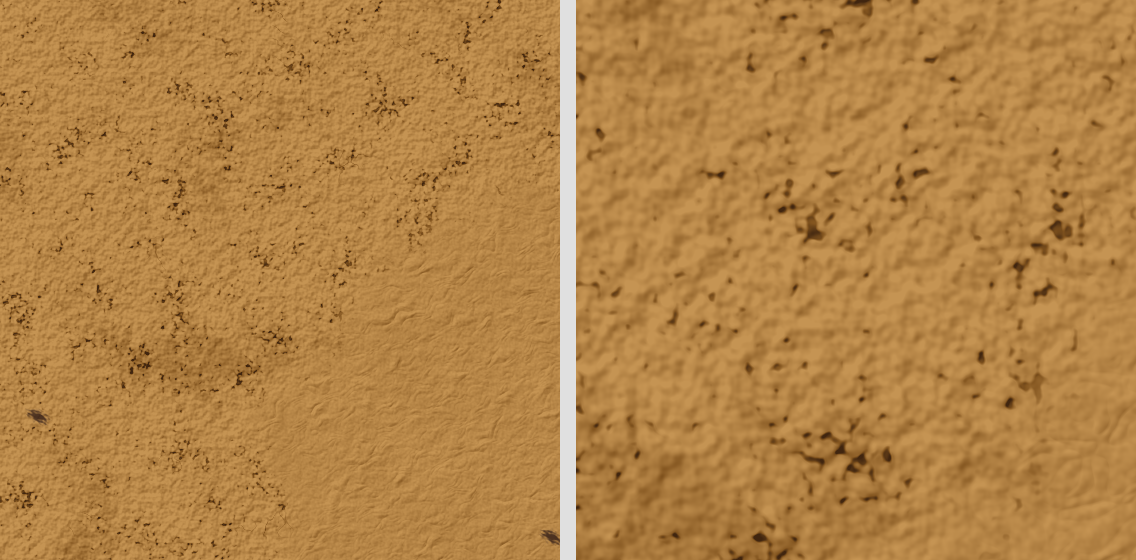
Left: the whole. Right: its middle third, enlarged.
This texture is drawn by a Shadertoy shader. Its source:

```glsl
const vec3 SAND_LIGHT = vec3(0.745, 0.553, 0.302);
const vec3 SAND_DARK = vec3(0.51, 0.33, 0.12);
const vec3 PIT_COLOR = vec3(0.25, 0.145, 0.06);
const vec3 BURR_COLOR = vec3(0.23, 0.14, 0.10);
const vec2 LIGHT_DIR = vec2(-0.6, 0.8);
const float LIGHT_STEP = 0.002;
const float BASE_TONE = 0.95;
const float RELIEF = 2.3;
const float HIGHLIGHT = 0.65;
const float PIT_LEVEL = 0.30;
const float PIT_SOFTNESS = 0.34;
const float PIT_DEPTH = 1.0;
const float HALO_DEPTH = 0.22;
const float STAIN_DEPTH = 0.38;
const vec2 CRUST_CENTER = vec2(0.98, 0.15);
const float CRUST_RADIUS = 0.48;
const float CRUST_TILT = 0.42;

vec2 hash2(vec2 p) {
    vec3 q = fract(p.xyx * vec3(0.1031, 0.1030, 0.0973));
    q += dot(q, q.yzx + 33.33);
    return fract((q.xx + q.yz) * q.zy);
}

vec2 latticeGradient(vec2 cell) {
    float angle = 6.2832 * hash2(cell + 71.0).x;
    return vec2(cos(angle), sin(angle));
}

// Gradient noise, roughly -0.7 to 0.7
float noise(vec2 p) {
    vec2 i = floor(p), f = fract(p);
    vec2 u = f * f * f * (f * (f * 6.0 - 15.0) + 10.0);
    vec2 e = vec2(1.0, 0.0);
    float a = dot(latticeGradient(i), f);
    float b = dot(latticeGradient(i + e.xy), f - e.xy);
    float c = dot(latticeGradient(i + e.yx), f - e.yx);
    float d = dot(latticeGradient(i + e.xx), f - e.xx);
    return mix(mix(a, b, u.x), mix(c, d, u.x), u.y);
}

mat2 rotation(float angle) {
    float c = cos(angle), s = sin(angle);
    return mat2(c, -s, s, c);
}

// Area of wrinkled crust without pits
float crustMask(vec2 p) {
    float d = length(p - CRUST_CENTER) + 0.10 * noise(p * 6.0) + 0.05 * noise(p * 17.0);
    return smoothstep(CRUST_RADIUS + 0.05, CRUST_RADIUS - 0.05, d);
}

// Ragged field, high inside small holes gathered in clumps
float pitField(vec2 p) {
    float grain = 0.7 * noise(p * 88.0 + 5.0) + 0.55 * noise(p * 180.0 + 40.0);
    float clump = noise(p * 14.0 + 9.0) + 0.5 * noise(p * 33.0 + 3.0);
    return grain + 0.6 * clump;
}

float pits(float field) {
    return smoothstep(PIT_LEVEL, PIT_LEVEL + PIT_SOFTNESS, field);
}

float looseHeight(vec2 p) {
    return 0.4 * noise(p * 28.0) + 0.7 * noise(p * 62.0 + 17.0)
         + 0.36 * noise(p * 145.0 + 31.0) - 0.10 * pits(pitField(p));
}

// Slanted creases of uneven depth, bent by coarser noise
float crustHeight(vec2 p) {
    vec2 q = rotation(CRUST_TILT) * p;
    q += 0.014 * vec2(noise(p * 34.0 + 8.0), noise(p * 34.0 + 50.0));
    float crease = abs(noise(q * vec2(27.0, 46.0) + 12.0));
    float fine = abs(noise(q * vec2(60.0, 95.0) + 60.0));
    float depth = smoothstep(-0.25, 0.4, noise(p * 24.0 + 19.0));
    return 1.3 * depth * sqrt(crease * crease + 0.0006) + 0.32 * fine
         + 0.45 * noise(p * 50.0 + 90.0) + 0.16 * noise(p * 140.0);
}

float height(vec2 p, float crust) {
    return mix(looseHeight(p), crustHeight(p), crust);
}

// Fine broken lines in a few places
float cracks(vec2 p) {
    float line = abs(noise(p * 38.0 + 22.0) + 0.3 * noise(p * 95.0));
    return smoothstep(0.07, 0.01, line) * smoothstep(0.36, 0.55, noise(p * 9.0 + 35.0));
}

// Frayed dark seed with a tilted oval body
float burr(vec2 p, vec2 center) {
    vec2 q = rotation(-0.5) * (p - center);
    float d = length(q * vec2(0.65, 1.2));
    d += 0.009 * noise(q * vec2(90.0, 260.0)) + 0.004 * noise(p * 170.0);
    return smoothstep(0.016, 0.004, d);
}

void mainImage(out vec4 fragColor, in vec2 fragCoord) {
    vec2 p = fragCoord / iResolution.xy;
    float crust = crustMask(p);
    float loose = 1.0 - crust;

    // Relief lit from the upper left, with muted highlights
    float shade = RELIEF * (height(p, crust) - height(p + LIGHT_STEP * LIGHT_DIR, crust));
    shade *= shade > 0.0 ? HIGHLIGHT : 1.0;
    float tone = BASE_TONE + shade - 0.08 * crust;

    // Broad mottled stains and fine grain
    float stain = noise(p * 5.0 + 2.7) + 0.4 * noise(p * 19.0) + 0.4 * noise(p * 75.0);
    tone -= STAIN_DEPTH * loose * smoothstep(0.18, 0.75, stain);
    tone += 0.16 * noise(p * 230.0) + 0.10 * noise(p * 9.0 + 77.0);

    // Holes with soft halos, and cracks
    float field = pitField(p);
    tone -= HALO_DEPTH * loose * smoothstep(PIT_LEVEL - 0.3, PIT_LEVEL + 0.1, field);
    tone -= PIT_DEPTH * loose * max(pits(field), 0.6 * cracks(p));

    vec3 color = mix(SAND_DARK, SAND_LIGHT, clamp(tone, 0.0, 1.12));
    color = mix(color, PIT_COLOR, clamp(-tone * 1.6, 0.0, 1.0));
    float seeds = max(burr(p, vec2(0.068, 0.256)), burr(p, vec2(0.985, 0.041)));
    color = mix(color, BURR_COLOR, 0.85 * seeds);
    fragColor = vec4(color, 1.0);
}
```
